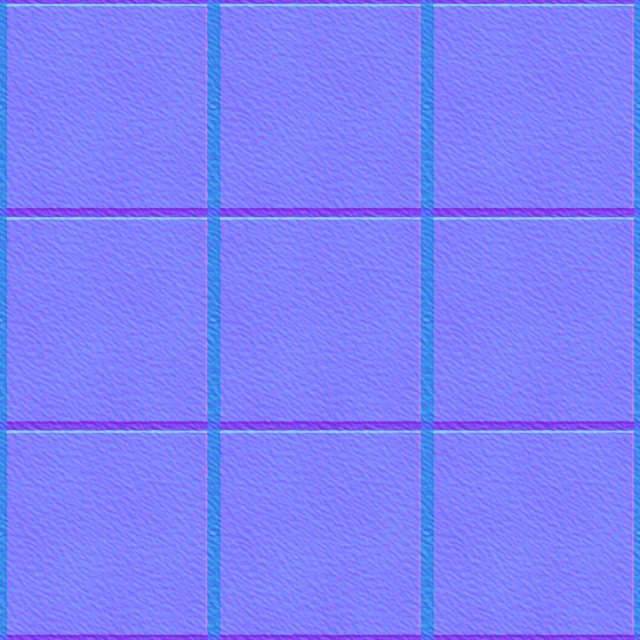
A WebGL 1 fragment shader for this texture map:

```glsl
precision highp float;
// Tangent-space normal map of square plaster tiles set in bevelled grooves.
// Groove faces and rims are slope bands around each cell border; the grain is
// slanted gradient noise whose lattice wraps exactly once per cell.

uniform vec2 u_resolution;

const float REPEATS = 3.0;                      // cells across and down
const float SOFT = 0.0035;                      // edge softness, in cells
const vec2 BASE_SLOPE = vec2(0.015, 0.010);     // slight overall tilt

// Band limits, in cells from the border (x grows right, y grows up)
const vec2 SIDE_GROOVE = vec2(-0.028, 0.033);
const vec2 SIDE_SHADE = vec2(0.024, 0.033);
const vec2 SIDE_RIM = vec2(-0.037, -0.029);
const vec2 FLAT_GROOVE = vec2(-0.017, 0.025);
const vec2 FLAT_SHADE = vec2(0.012, 0.024);
const vec2 FLAT_RIM = vec2(-0.029, -0.019);

// Slopes of the bands
const vec2 SIDE_SLOPE = vec2(-0.60, 0.08);
const float SIDE_SHADE_SLOPE = -0.22;
const float SIDE_RIM_SLOPE = 0.50;
const float FLAT_SLOPE = -0.48;
const float FLAT_SHADE_SLOPE = -0.30;
const float FLAT_RIM_SLOPE = 0.85;

// Noise lattices: across = dot(xy, p), along = dot(zw, p), all whole numbers
const vec4 COARSE_GRAIN = vec4(28.0, 44.0, 22.0, -14.0);
const vec4 FINE_GRAIN = vec4(40.0, 52.0, 44.0, -34.0);
const vec4 BROAD_WAVES = vec4(3.0, 4.0, 3.0, -2.0);
const float GRAIN_RELIEF = 0.0023;
const float FINE_SHARE = 0.45;
const float GRAIN_STEP = 0.004;                 // finite difference, in cells
const float GROOVE_ROUGHNESS = 0.6;             // extra grain inside grooves
const float BROAD_TILT = 0.07;
const float EDGE_WEAR = 0.003;
const float CHIP_HEIGHT = 0.495;                // chipped spot in side grooves
const float CHIP_SIZE = 0.022;
const float CHIP_SLOPE = 0.22;

// Unit gradient at a lattice point, wrapped to the cell by the inverse matrix
vec2 latticeGradient(vec2 i, vec4 m) {
  float period = abs(m.x * m.w - m.y * m.z);
  vec2 key = vec2(m.w * i.x - m.y * i.y, m.x * i.y - m.z * i.x);
  key = floor(mod(key + 0.5, period));
  float angle = 6.28318 * fract(sin(dot(key, vec2(12.9898, 78.233))) * 43758.5);
  return vec2(cos(angle), sin(angle));
}

// Gradient noise on a slanted lattice, repeating with period 1 in p
float slantedNoise(vec2 p, vec4 m) {
  vec2 q = vec2(dot(m.xy, p), dot(m.zw, p));
  vec2 i = floor(q);
  vec2 f = q - i;
  vec2 w = f * f * f * (f * (f * 6.0 - 15.0) + 10.0);
  vec2 o = vec2(1.0, 0.0);
  float a = dot(latticeGradient(i, m), f);
  float b = dot(latticeGradient(i + o.xy, m), f - o.xy);
  float c = dot(latticeGradient(i + o.yx, m), f - o.yx);
  float d = dot(latticeGradient(i + o.xx, m), f - o.xx);
  return mix(mix(a, b, w.x), mix(c, d, w.x), w.y);
}

float grainHeight(vec2 p) {
  return slantedNoise(p, COARSE_GRAIN) + FINE_SHARE * slantedNoise(p, FINE_GRAIN);
}

// 1 between the two limits, with smooth ends
float band(float s, vec2 limits) {
  return smoothstep(limits.x - SOFT, limits.x + SOFT, s)
       - smoothstep(limits.y - SOFT, limits.y + SOFT, s);
}

void main() {
  vec2 p = fract(gl_FragCoord.xy / u_resolution * REPEATS);

  // Grain slope by finite differences
  float h = grainHeight(p);
  vec2 grain = vec2(grainHeight(p + vec2(GRAIN_STEP, 0.0)),
                    grainHeight(p + vec2(0.0, GRAIN_STEP))) - h;
  grain *= -GRAIN_RELIEF / GRAIN_STEP;

  // Signed offset from the nearest cell border, with worn edges
  vec2 s = fract(p + 0.5) - 0.5 + EDGE_WEAR * h;
  float side = band(s.x, SIDE_GROOVE);
  float level = band(s.y, FLAT_GROOVE);

  // Tile face
  vec2 slope = BASE_SLOPE + grain * (1.0 + GROOVE_ROUGHNESS * max(side, level));
  slope.y += BROAD_TILT * slantedNoise(p, BROAD_WAVES);

  // Side grooves, their shaded foot, rim and chip
  float sideFade = 1.0 - 0.45 * level;
  slope += SIDE_SLOPE * side * sideFade;
  slope.x += SIDE_SHADE_SLOPE * band(s.x, SIDE_SHADE) * sideFade;
  slope.x += SIDE_RIM_SLOPE * band(s.x, SIDE_RIM) * (1.0 - level);
  float chip = (p.y - CHIP_HEIGHT) / CHIP_SIZE;
  slope.y += CHIP_SLOPE * side * exp(-chip * chip) * sin(5.0 * chip + 3.0 * h);

  // Level grooves, their shaded top and the lit rim below
  float levelFade = 1.0 - 0.55 * side;
  slope.y += FLAT_SLOPE * level * levelFade;
  slope.y += FLAT_SHADE_SLOPE * band(s.y, FLAT_SHADE) * levelFade;
  slope.y += FLAT_RIM_SLOPE * band(s.y, FLAT_RIM) * (1.0 - 0.75 * side);

  vec3 normal = normalize(vec3(slope, 1.0));
  gl_FragColor = vec4(0.5 + 0.5 * normal, 1.0);
}
```
